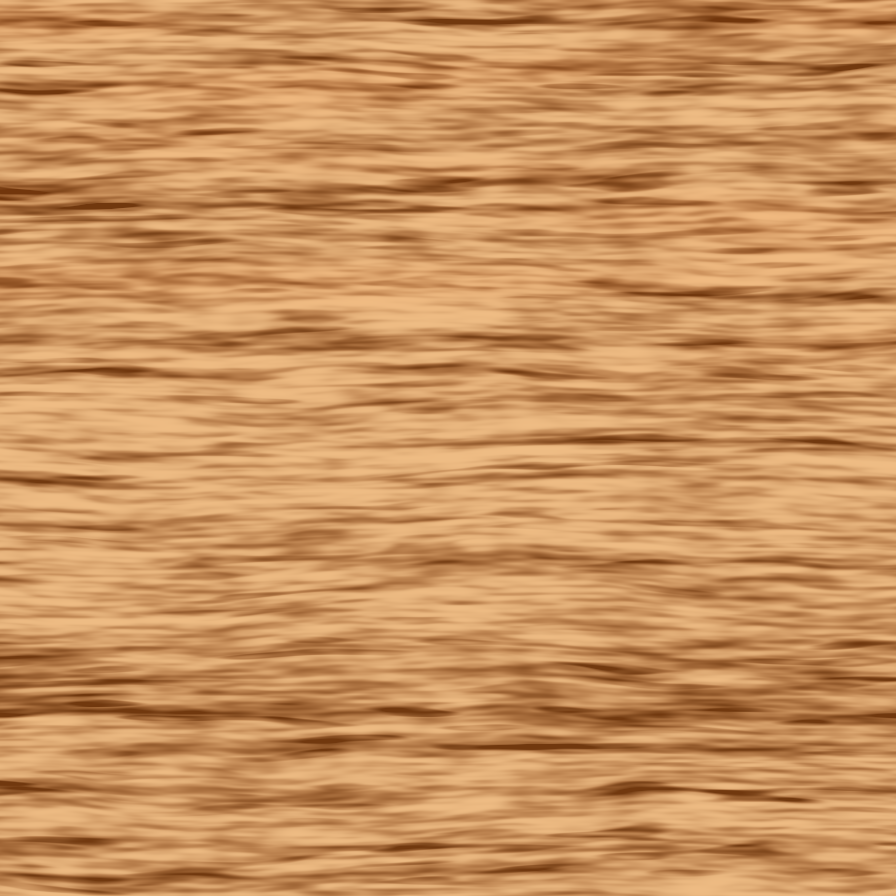
Write a Shadertoy shader that draws this texture.

```glsl
// Oak board with horizontal grain: stretched gradient noise makes the fibres,
// long wavering growth lines with one soft side and dark pores lie over it,
// and the summed tone picks a colour between dark and pale wood.

#define LINE_COUNT 23.0
#define LINE_DEPTH 0.72
#define PORE_DEPTH 0.66
#define FIBRE_DEPTH 0.54
#define BASE_TONE 0.90
#define WAVE_HEIGHT 0.014
#define DARK_WOOD vec3(0.50, 0.28, 0.11)
#define PALE_WOOD vec3(0.89, 0.69, 0.475)
#define RED_TINT vec3(0.010, -0.014, -0.020)

float hash(vec2 p) {
    vec3 q = fract(vec3(p.xyx) * 0.1031);
    q += dot(q, q.yzx + 33.33);
    return fract((q.x + q.y) * q.z);
}

vec2 gradient(vec2 cell) {
    float angle = 6.2832 * hash(cell + 157.0);
    return vec2(cos(angle), sin(angle));
}

// Gradient noise, about -0.7 to 0.7
float noise(vec2 p) {
    vec2 i = floor(p), f = p - i;
    vec2 u = f * f * f * (f * (f * 6.0 - 15.0) + 10.0);
    vec2 e = vec2(1.0, 0.0);
    float low = mix(dot(gradient(i), f), dot(gradient(i + e), f - e), u.x);
    float high = mix(dot(gradient(i + e.yx), f - e.yx),
                     dot(gradient(i + 1.0), f - 1.0), u.x);
    return mix(low, high, u.y);
}

float bump(float x, float width) {
    return exp(-x * x / (width * width));
}

// Growth lines: x is the dark core, y the wide halo around it
vec2 growthLines(vec2 p) {
    float row = p.y * LINE_COUNT;
    float fray = 0.20 * noise(p * vec2(13.0, 80.0) + 3.7);
    vec2 sum = vec2(0.0);
    for (int k = -1; k <= 1; k++) {
        float id = floor(row) + float(k);
        float place = id + 0.2 + 0.6 * hash(vec2(id, 4.0));
        float waver = 0.25 * noise(vec2(p.x * 4.0, id * 7.37 + 0.4));
        float d = row - place + waver + fray;
        float width = mix(0.075, 0.135, hash(vec2(id, 9.0)));
        float core = bump(d, d > 0.0 ? width * 1.9 : width);
        float fade = smoothstep(-0.4, 0.35, noise(vec2(p.x * 4.0, id * 5.13 + 0.3)));
        float strength = mix(0.4, 1.0, hash(vec2(id, 2.0))) * mix(0.45, 1.0, fade);
        sum += strength * vec2(core, bump(d - 0.1, 0.36));
    }
    return min(sum, 1.0);
}

// Broad light and dark zones across the board
float zones(vec2 p) {
    float tone = 0.10 * bump(p.y - 0.46, 0.17) - 0.24 * bump(p.y - 0.225, 0.05);
    tone -= 0.08 * smoothstep(0.82, 1.0, p.y);
    tone += 0.20 * noise(p * vec2(1.3, 9.0) + 21.3);
    return tone + 0.26 * noise(p * vec2(2.2, 27.0) + 8.6);
}

// Long thin fibres in four sizes
float fibres(vec2 p) {
    float tone = 0.75 * noise(p * vec2(4.0, 55.0) + 12.4);
    tone += 0.95 * noise(p * vec2(6.5, 94.0) + 45.2);
    tone += 1.0 * noise(p * vec2(11.0, 151.0) + 71.8);
    return tone + 0.65 * noise(p * vec2(27.0, 211.0) + 94.6);
}

void mainImage(out vec4 fragColor, in vec2 fragCoord) {
    vec2 p = fragCoord / iResolution.y;

    // Gentle waves in the run of the grain
    vec2 grain = p;
    grain.y += WAVE_HEIGHT * noise(p * vec2(2.3, 5.0) + 5.1);
    grain.y += 0.3 * WAVE_HEIGHT * noise(p * vec2(7.0, 16.0) + 31.7);

    // Pores gather around the growth lines
    vec2 lines = growthLines(grain);
    float pores = smoothstep(0.08, 0.34, noise(grain * vec2(8.5, 97.0) + 63.5));
    pores *= 0.22 + 0.78 * lines.y;

    float tone = BASE_TONE + zones(grain) + FIBRE_DEPTH * fibres(grain);
    tone -= LINE_DEPTH * lines.x * (0.75 + 0.5 * pores);
    tone -= PORE_DEPTH * pores * (1.0 - 0.5 * lines.x);

    // Soft shoulder in the pale wood, then colour with warmer middle tones
    tone = tone > 0.9 ? 0.9 + 0.22 * tanh((tone - 0.9) / 0.3) : max(tone, -0.15);
    vec3 wood = mix(DARK_WOOD, PALE_WOOD, tone);
    wood += RED_TINT * 3.0 * clamp(tone * (1.0 - tone), 0.0, 0.25);
    float red = smoothstep(0.5, 0.75, p.y) * smoothstep(-0.2, 0.5, noise(grain * vec2(2.0, 17.0) + 17.9));
    wood += 0.8 * RED_TINT * red;
    fragColor = vec4(clamp(wood, 0.0, 1.0), 1.0);
}
```
